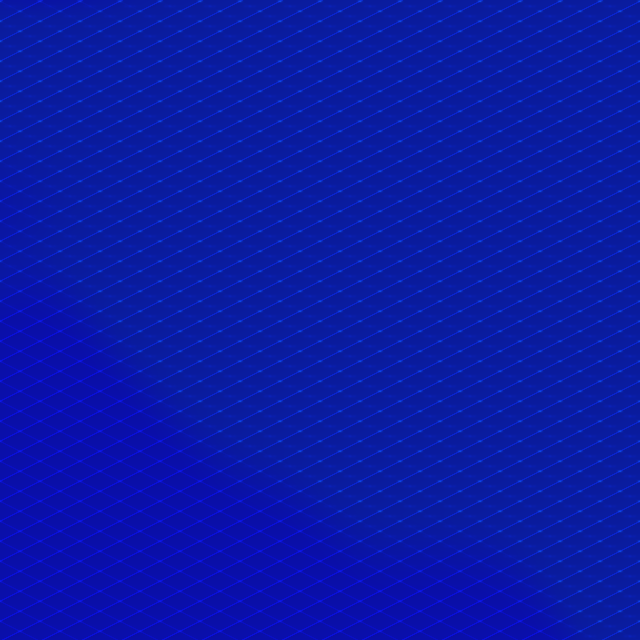
Write a WebGL 1 fragment shader that draws this pattern.

```glsl
precision highp float;
// Deep blue isometric lattice of thin diagonal lines, drifting to violet blue at lower left.

uniform vec2 u_resolution;

const vec2 TILES = vec2(16.0, 32.0);
const float LINE_HALF_WIDTH = 0.00088;
const float LATTICE_DROP = 0.00195;

// Signed offset from the nearest whole number
float fromInteger(float t) {
  return fract(t + 0.5) - 0.5;
}

// Crisp line with an edge softened over half a pixel
float stroke(float dist, float halfWidth, float pixel) {
  return 1.0 - smoothstep(halfWidth - 0.25 * pixel, halfWidth + 0.25 * pixel, dist);
}

// Soft elliptical patch
float glow(vec2 offset, vec2 radius) {
  vec2 q = offset / radius;
  return exp(-dot(q, q));
}

// Slow tint: 0 in the open blue field, 1 in the violet corner
float tintField(vec2 p) {
  float bump = pow(0.5 + 0.5 * cos(9.2 * (p.x - 0.1)), 3.0);
  float border = 0.5 - 0.6 * p.x + 0.1 * bump + 0.006 * sin(31.0 * p.x);
  float corner = 1.0 - smoothstep(-0.08, 0.06, p.y - border);
  float leftEdge = 0.5 * glow(p - vec2(-0.02, 0.66), vec2(0.09));
  float topEdge = 0.7 * glow(p - vec2(0.07, 1.01), vec2(0.12, 0.025));
  return clamp(corner + leftEdge + topEdge, 0.0, 1.0);
}

// Short level dash of small dots
float dottedDash(vec2 offset) {
  float dots = 0.5 + 0.5 * cos(804.25 * offset.x);
  return glow(offset, vec2(0.009, 0.0022)) * mix(0.45, 1.0, dots);
}

void main() {
  float side = min(u_resolution.x, u_resolution.y);
  float pixel = 1.0 / side;
  vec2 p = gl_FragCoord.xy / side;

  // Skewed lattice: whole values of each axis lie on one family of lines
  vec2 q = (p + vec2(0.0, LATTICE_DROP)) * TILES;
  float falling = q.x + q.y;
  float rising = q.x - q.y;
  float perUnit = length(TILES);
  float fallDist = abs(fromInteger(falling)) / perUnit;
  float riseDist = abs(fromInteger(rising)) / perUnit;

  float tint = tintField(p);
  vec3 ground = mix(vec3(0.04, 0.108, 0.62), vec3(0.04, 0.058, 0.665), tint);
  vec3 lineColor = mix(vec3(0.04, 0.145, 0.83), vec3(0.04, 0.06, 0.90), tint);
  vec3 nodeColor = mix(vec3(0.05, 0.32, 0.96), vec3(0.05, 0.10, 0.97), tint);

  // Gentle shading across each diamond
  vec3 color = ground * (0.975 + 0.04 * fract(rising));

  // Falling lines, almost lost in the open field
  float fallStrength = mix(0.07, 0.45, tint);
  color = mix(color, lineColor, fallStrength * stroke(fallDist, LINE_HALF_WIDTH, pixel));

  // Dotted dashes halfway between crossings
  float across = fromInteger(falling);
  float along = fract(rising) - 0.5;
  vec2 dashOffset = 0.5 * vec2(across + along, across - along) / TILES;
  color = mix(color, lineColor, mix(0.5, 0.15, tint) * dottedDash(dashOffset));

  // Rising lines
  float riseStrength = mix(0.95, 0.85, tint);
  color = mix(color, lineColor, riseStrength * stroke(riseDist, LINE_HALF_WIDTH, pixel));

  // Bright points at the crossings
  float node = exp(-(fallDist * fallDist + riseDist * riseDist) / 0.000004);
  color = mix(color, nodeColor, 0.8 * node);

  gl_FragColor = vec4(color, 1.0);
}
```
